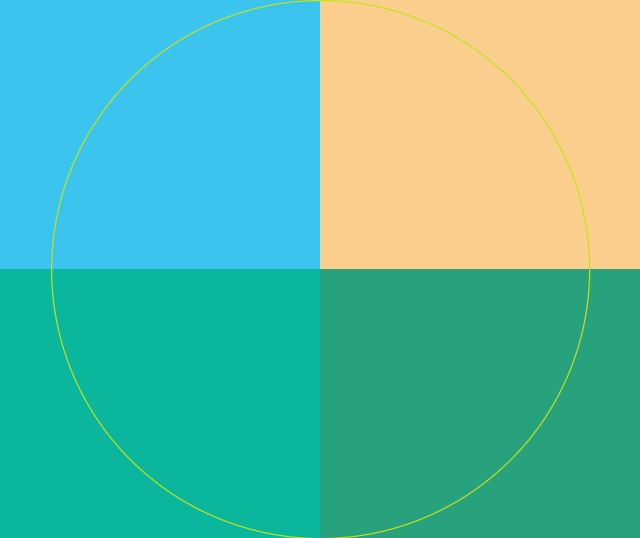
A WebGL 1 fragment shader for this background:

```glsl
precision mediump float;

uniform vec2 u_resolution;

#define SKY_BLUE vec3(0.231, 0.773, 0.935)
#define PEACH vec3(0.980, 0.812, 0.553)
#define TEAL vec3(0.043, 0.718, 0.612)
#define SEA_GREEN vec3(0.157, 0.631, 0.490)
#define RING_LIME vec3(0.760, 0.890, 0.080)
#define RING_CENTER vec2(0.0012, -0.0010)
#define RING_RADIUS 0.5
#define RING_WIDTH 0.0022

// Antialiased step across an edge at zero
float edge(float dist, float pixel) {
    return clamp(dist / pixel + 0.5, 0.0, 1.0);
}

// Four flat panels meeting at the centre
vec3 quadrants(vec2 p, float pixel) {
    float right = edge(p.x, pixel);
    float top = edge(p.y, pixel);
    vec3 lower = mix(TEAL, SEA_GREEN, right);
    vec3 upper = mix(SKY_BLUE, PEACH, right);
    return mix(lower, upper, top);
}

// Coverage of the thin circular outline
float ringMask(vec2 p, float pixel) {
    float dist = abs(length(p - RING_CENTER) - RING_RADIUS);
    return edge(0.5 * RING_WIDTH - dist, pixel);
}

void main() {
    // Centred coordinates, one unit per canvas height
    vec2 p = (gl_FragCoord.xy - 0.5 * u_resolution) / u_resolution.y;
    float pixel = 1.0 / u_resolution.y;

    vec3 color = quadrants(p, pixel);
    color = mix(color, RING_LIME, ringMask(p, pixel));
    gl_FragColor = vec4(color, 1.0);
}
```
